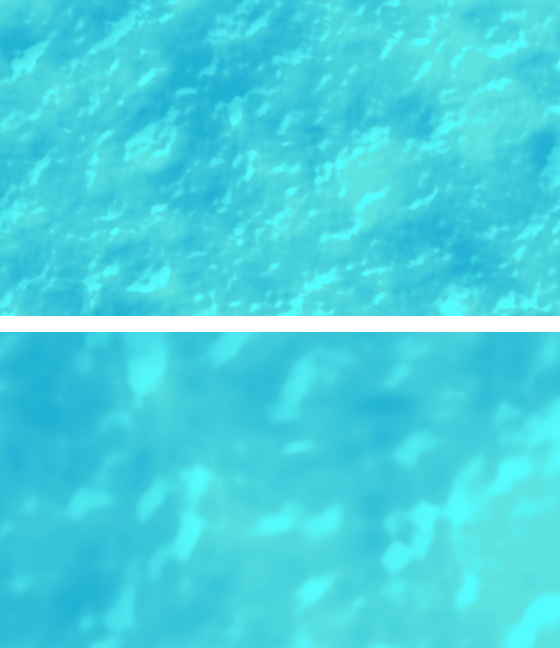
Top: the whole. Bottom: its middle third, enlarged.
Write a Shadertoy shader that draws this texture.

```glsl
// Rippled turquoise water: soft mottled bumps with glints on slopes facing the upper left.

const vec3 DEEP_WATER = vec3(0.13, 0.70, 0.83);
const vec3 PALE_WATER = vec3(0.36, 0.89, 0.88);
const vec3 GLINT = vec3(0.33, 0.99, 1.00);
const vec2 LIGHT_DIRECTION = vec2(-0.64, 0.77);

// Integer hash of a lattice cell, from 0 to 1
float hash(ivec2 cell) {
    uvec2 u = uvec2(cell) * uvec2(1597334673u, 3812015801u);
    uint n = (u.x ^ u.y) * 1597334673u;
    n = (n ^ (n >> 15)) * 40503u;
    n = (n ^ (n >> 13)) * 69069u;
    return float((n >> 12) & 65535u) / 65535.0;
}

// Value noise with a quintic fade
float noise(vec2 p) {
    ivec2 cell = ivec2(floor(p));
    vec2 f = fract(p);
    f = f * f * f * (f * (f * 6.0 - 15.0) + 10.0);
    float bottom = mix(hash(cell), hash(cell + ivec2(1, 0)), f.x);
    float top = mix(hash(cell + ivec2(0, 1)), hash(cell + ivec2(1, 1)), f.x);
    return mix(bottom, top, f.y);
}

// Layered noise, each octave turned to hide the lattice
float fbm(vec2 p, int octaves, float gain) {
    const mat2 TURN = mat2(0.80, 0.60, -0.60, 0.80);
    float sum = 0.0;
    float total = 0.0;
    float amplitude = 1.0;
    for (int i = 0; i < octaves; i++) {
        sum += amplitude * noise(p);
        total += amplitude;
        amplitude *= gain;
        p = TURN * p * 2.03 + vec2(17.3, 9.1);
    }
    return sum / total;
}

// Water height: small bumps, slightly longer along the crests
float waterHeight(vec2 p, vec2 light, float frequency) {
    vec2 crest = vec2(light.y, -light.x);
    vec2 q = vec2(dot(p, crest) * 0.82, dot(p, light)) * frequency;
    vec2 warp = vec2(noise(q + 31.7), noise(q + 73.2)) - 0.5;
    return fbm(q + 0.25 * warp, 4, 0.5);
}

// Water colour from broad clouds, bump height and slope towards the light
vec3 shadeWater(float cloud, float height, float slope) {
    float tone = 0.60 + 0.75 * (cloud - 0.5) + 1.2 * (height - 0.5) + 0.03 * slope;
    vec3 water = mix(DEEP_WATER, PALE_WATER, clamp(tone, 0.0, 1.0));
    float raised = smoothstep(0.30, 0.62, 0.4 * cloud + 0.6 * height);
    float glint = smoothstep(1.0, 7.0, slope) * mix(0.4, 1.0, raised);
    return mix(water, GLINT, glint);
}

void mainImage(out vec4 fragColor, in vec2 fragCoord) {
    vec2 p = fragCoord / iResolution.y + vec2(3.0, 5.0);
    float reach = 0.011;
    vec2 offset = LIGHT_DIRECTION * reach;

    // Height difference across the point gives a softened slope
    float lower = waterHeight(p + offset, LIGHT_DIRECTION, 9.0);
    float upper = waterHeight(p - offset, LIGHT_DIRECTION, 9.0);
    float slope = (upper - lower) / (2.0 * reach);

    float cloud = fbm(p * vec2(3.6, 4.6), 2, 0.5);
    fragColor = vec4(shadeWater(cloud, 0.5 * (lower + upper), slope), 1.0);
}
```
